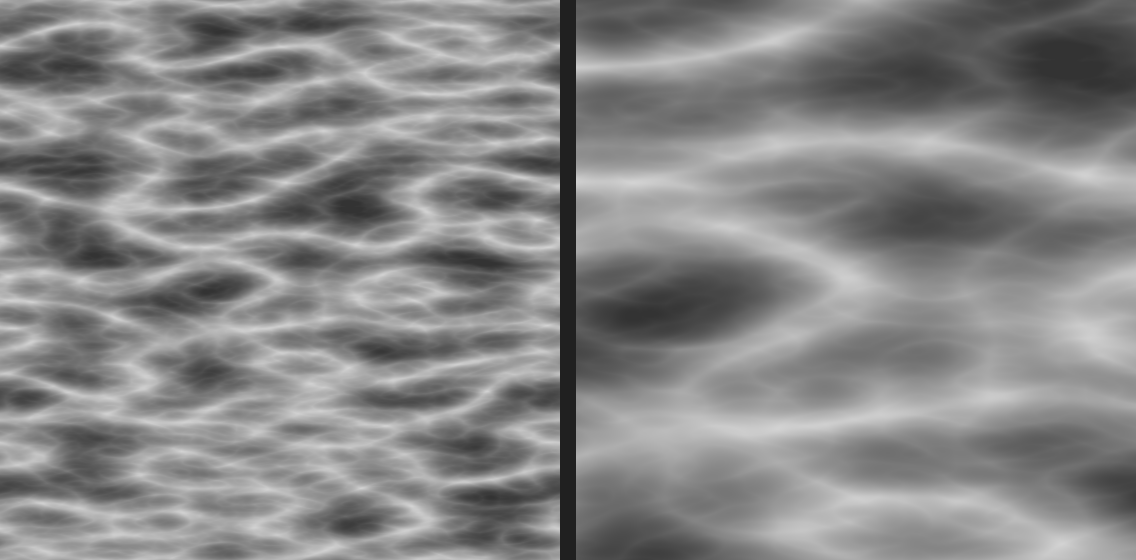
Left, the full canvas; right, a detail of the centre.
Give the GLSL for this texture, as a WebGL 2 fragment shader.

```glsl
#version 300 es
precision highp float;

uniform vec2 u_resolution;
out vec4 fragColor;

// Random unit gradient for a lattice point
vec2 latticeGradient(vec2 cell, uint seed) {
    uvec2 c = uvec2(cell);
    uint h = c.x * 1597u + c.y * 51749u + seed * 7919u + 17u;
    h = (h ^ (h >> 16)) * 73244475u;
    h = (h ^ (h >> 15)) * 40503691u;
    h ^= h >> 16;
    float angle = float(h & 65535u) / 65536.0 * 6.28319;
    return vec2(cos(angle), sin(angle));
}

// Gradient noise that wraps after a whole number of cells
float tiledNoise(vec2 p, vec2 period, uint seed) {
    vec2 cell = floor(p);
    vec2 f = p - cell;
    vec2 lo = mod(cell, period);
    vec2 hi = mod(cell + 1.0, period);
    vec2 fade = f * f * f * (f * (f * 6.0 - 15.0) + 10.0);
    float a = dot(latticeGradient(lo, seed), f);
    float b = dot(latticeGradient(vec2(hi.x, lo.y), seed), f - vec2(1.0, 0.0));
    float c = dot(latticeGradient(vec2(lo.x, hi.y), seed), f - vec2(0.0, 1.0));
    float d = dot(latticeGradient(hi, seed), f - 1.0);
    return mix(mix(a, b, fade.x), mix(c, d, fade.x), fade.y);
}

// Bright crease along the zero line of the noise, slightly rounded at its top
float ridge(float n) {
    float crease = max(1.0 - 1.5 * sqrt(n * n + 0.0003), 0.0);
    return crease * crease;
}

void main() {
    vec2 uv = gl_FragCoord.xy / u_resolution;

    // Horizontally stretched ridges, each octave finer and fainter
    vec2 cells = vec2(4.0, 12.0);
    float amplitude = 1.0;
    float light = 0.0;
    for (uint octave = 0u; octave < 4u; octave++) {
        vec2 shift = vec2(0.37, 0.61) * float(octave);
        light += amplitude * ridge(tiledNoise(uv * cells + shift, cells, octave));
        cells *= 2.0;
        amplitude *= 0.35;
    }

    // Grey tone range
    float tone = 0.095 + 0.51 * light;
    fragColor = vec4(vec3(clamp(tone, 0.2, 0.86)), 1.0);
}
```
